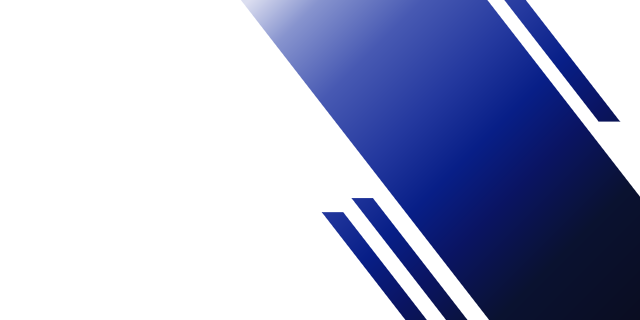
Write a WebGL 2 fragment shader that draws this background.

```glsl
#version 300 es
precision highp float;
// Slanted blue bands on white: one wide band and three thin stripes with flat ends.
// Each band is a sheared box with smooth edges; all share one diagonal
// colour ramp running from pale lavender at the upper left to near black.

uniform vec2 u_resolution;
out vec4 fragColor;

const float SLANT = 0.776; // sideways run of the bands per unit of descent

// Colour ramp: rgb and the position of each stop along the diagonal
vec3 diagonalRamp(float t) {
    const vec4 stops[8] = vec4[8](
        vec4(0.86, 0.87, 0.94, 0.78),
        vec4(0.53, 0.58, 0.81, 1.00),
        vec4(0.28, 0.35, 0.70, 1.32),
        vec4(0.14, 0.22, 0.62, 1.67),
        vec4(0.03, 0.12, 0.53, 1.95),
        vec4(0.04, 0.08, 0.39, 2.20),
        vec4(0.04, 0.07, 0.19, 2.55),
        vec4(0.04, 0.05, 0.13, 3.00));
    vec3 color = stops[0].rgb;
    for (int i = 1; i < 8; i++) {
        float blend = clamp((t - stops[i - 1].a) / (stops[i].a - stops[i - 1].a), 0.0, 1.0);
        color = mix(color, stops[i].rgb, blend);
    }
    return color;
}

// Coverage of a slanted band between two sides and two depths below the top
float slantedBand(vec2 p, vec2 sides, vec2 depths, float pixel) {
    float across = p.x - SLANT * p.y;
    float sideDist = max(sides.x - across, across - sides.y) / sqrt(1.0 + SLANT * SLANT);
    float endDist = max(depths.x - p.y, p.y - depths.y);
    return clamp(0.5 - max(sideDist, endDist) / pixel, 0.0, 1.0);
}

void main() {
    // Canvas heights as units, with y measured downwards from the top
    float pixel = 1.0 / u_resolution.y;
    vec2 p = gl_FragCoord.xy * pixel;
    p.y = 1.0 - p.y;

    // Wide band
    float coverage = slantedBand(p, vec2(0.7526, 1.523), vec2(-1.0, 2.0), pixel);

    // Thin stripes: upper right, then the lower pair
    coverage = max(coverage, slantedBand(p, vec2(1.576, 1.643), vec2(-1.0, 0.380), pixel));
    coverage = max(coverage, slantedBand(p, vec2(0.618, 0.685), vec2(0.619, 2.0), pixel));
    coverage = max(coverage, slantedBand(p, vec2(0.491, 0.558), vec2(0.663, 2.0), pixel));

    vec3 color = mix(vec3(1.0), diagonalRamp(p.x + p.y), coverage);
    fragColor = vec4(color, 1.0);
}
```
